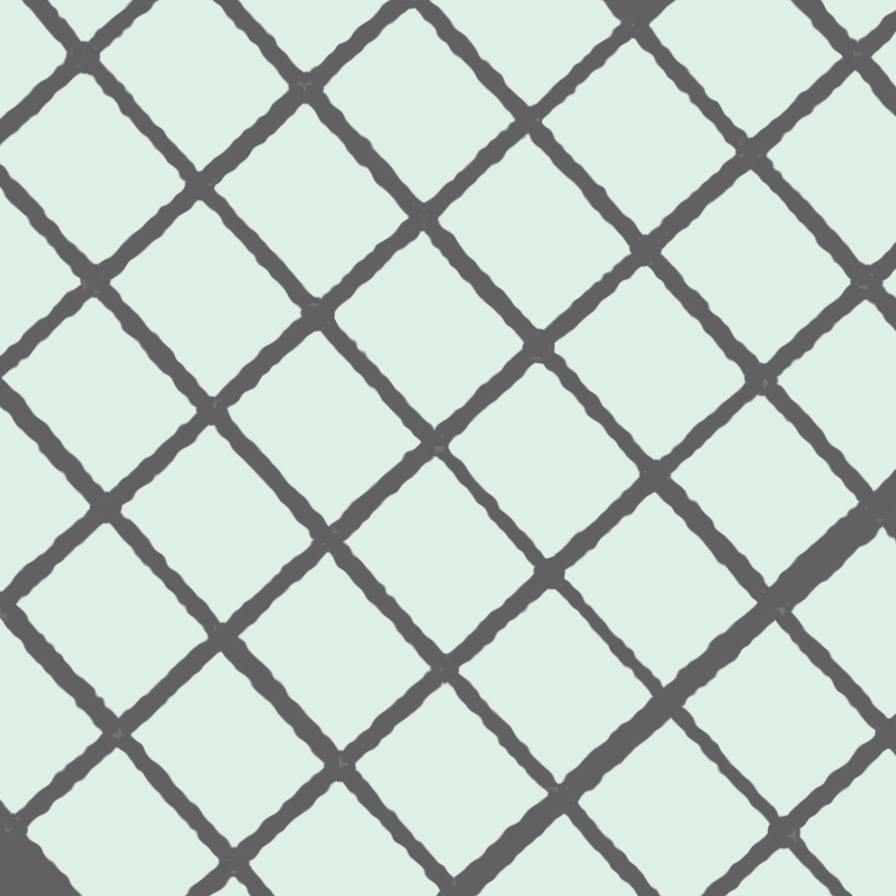
Reproduce this pattern procedurally as a WebGL 1 fragment shader.

```glsl
precision highp float;
// Slanted lattice of rough grey bars with swollen crossings on pale mint.

uniform vec2 u_resolution;

const vec3 MINT = vec3(0.87, 0.94, 0.90);
const vec3 GREY = vec3(0.38);
const vec3 WORN_GREY = vec3(0.50);

// Lattice: one crossing and the two steps to its neighbours.
const vec2 CROSSING = vec2(0.4844, 0.5052);
const vec2 STEP_A = vec2(0.1302, -0.1441);
const vec2 STEP_B = vec2(-0.1178, -0.1078);

float hash(vec2 p) {
  vec3 q = fract(vec3(p.xyx) * 0.1031);
  q += dot(q, q.yzx + 33.33);
  return fract((q.x + q.y) * q.z);
}

float valueNoise(vec2 p) {
  vec2 i = floor(p);
  vec2 f = fract(p);
  f = f * f * (3.0 - 2.0 * f);
  float low = mix(hash(i), hash(i + vec2(1.0, 0.0)), f.x);
  float high = mix(hash(i + vec2(0.0, 1.0)), hash(i + 1.0), f.x);
  return mix(low, high, f.y);
}

float cross2(vec2 a, vec2 b) {
  return a.x * b.y - a.y * b.x;
}

// Position measured in lattice steps.
vec2 toLattice(vec2 p, vec2 a, vec2 b) {
  vec2 d = p - CROSSING;
  return vec2(cross2(d, b), cross2(a, d)) / cross2(a, b);
}

// 1 where two whole-numbered indices agree.
float same(float a, float b) {
  return 1.0 - step(0.5, abs(a - b));
}

float sameCell(vec2 a, vec2 b) {
  return same(a.x, b.x) * same(a.y, b.y);
}

// Half width of a bar along STEP_B; one line is a heavy road.
float halfWidthB(float line, float segment) {
  float base = mix(0.0097, 0.0114, hash(vec2(line + 31.0, segment + 57.0)));
  float road = 0.0145 + 0.0045 * step(segment, -1.5);
  return mix(base, road, same(line, 2.0));
}

// Half width of a bar along STEP_A; one line thins past its middle.
float halfWidthA(float line, float segment) {
  float base = mix(0.0090, 0.0118, hash(vec2(line + 83.0, segment + 19.0)));
  float thin = same(line, 0.0) * step(-0.5, segment);
  return mix(base, 0.0078, thin);
}

// Signed distance to bars and crossings.
float latticeDistance(vec2 g, vec2 stepA, vec2 stepB) {
  vec2 node = floor(g + 0.5);
  vec2 cell = floor(g);
  vec2 offset = g - node;
  float area = abs(cross2(stepA, stepB));
  float barB = abs(offset.x) * area / length(stepB) - halfWidthB(node.x, cell.y);
  float barA = abs(offset.y) * area / length(stepA) - halfWidthA(node.y, cell.x);
  float radius = mix(0.0155, 0.0190, hash(node + 47.0));
  float knot = length(offset.x * stepA + offset.y * stepB) - radius;
  return min(min(barA, barB), knot);
}

void main() {
  vec2 p = gl_FragCoord.xy / u_resolution;
  vec2 g = toLattice(p, STEP_A, STEP_B);

  // Ragged edges
  float ragged = (valueNoise(p * 95.0) - 0.5) * 0.0045;
  float d = latticeDistance(g, STEP_A, STEP_B) + ragged;

  // Two blocked-in cells
  vec2 cell = floor(g);
  float filled = max(sameCell(cell, vec2(0.0, 4.0)), sameCell(cell, vec2(-2.0, -4.0)));

  float soft = max(0.0016, 0.8 / min(u_resolution.x, u_resolution.y));
  float ink = max(1.0 - smoothstep(-soft, soft, d), filled);

  // Sparse worn flecks around the crossings
  vec2 offset = g - floor(g + 0.5);
  float nearKnot = 1.0 - smoothstep(0.06, 0.13, length(offset));
  float wear = nearKnot * smoothstep(0.80, 0.92, valueNoise(p * 150.0 + 9.0));
  vec3 paint = mix(GREY, WORN_GREY, wear * 0.6 * (1.0 - filled));

  gl_FragColor = vec4(mix(MINT, paint, ink), 1.0);
}
```
